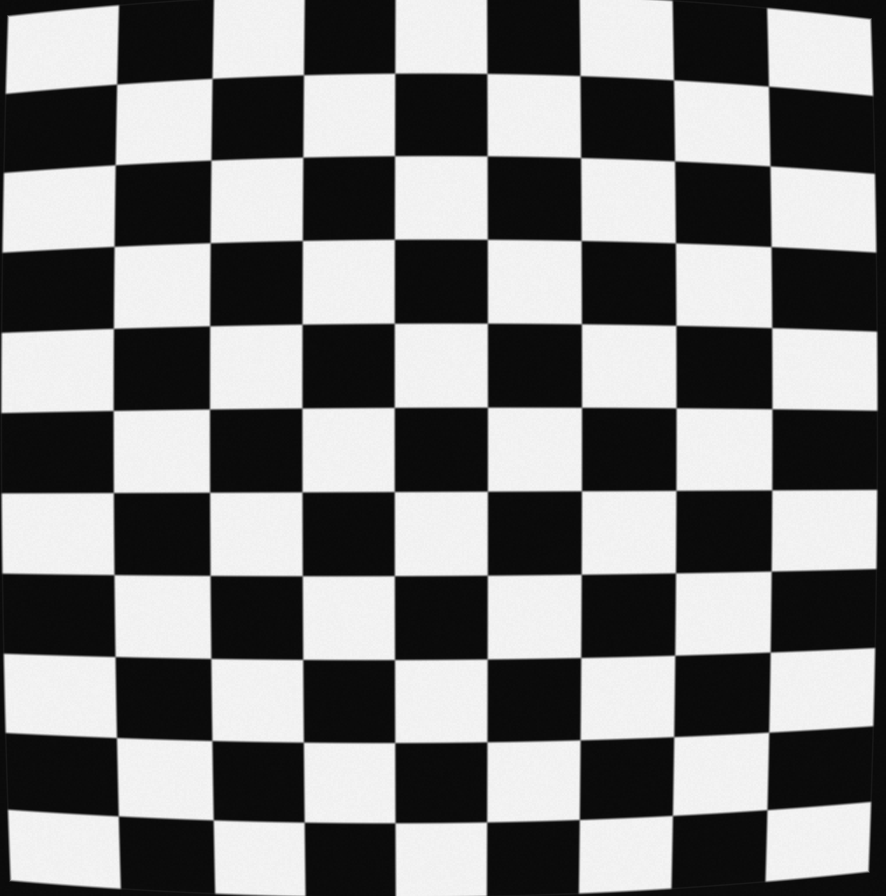
Reproduce this pattern procedurally as a Shadertoy shader.

```glsl
// A black and white checkerboard of 9 by 11 cells, bulging as if seen through a lens.
// Every grid line is a gently bent curve; multiplying the soft sides of all the
// inner lines gives the checker, and the four outer lines cut out the board.

const int COLUMNS = 9;
const int ROWS = 11;
const vec3 BLACK = vec3(0.043);
const vec3 WHITE = vec3(0.948);
const vec2 CENTER = vec2(-0.002, -0.002);  // board centre, in canvas heights
const vec2 PITCH = vec2(0.1040, 0.0939);   // cell size at the centre
const float COLUMN_FLARE = 0.0208;         // widening of the outermost columns
const float ROW_SQUEEZE = 0.0117;          // flattening of the outermost rows
const vec2 COLUMN_DRIFT = vec2(0.0117, 0.0137);
const float ROW_DRIFT = 0.0055;
const vec2 BOW = vec2(0.0195, 0.052);      // barrel curvature of columns, rows
const vec2 KEYSTONE = vec2(0.003, -0.007);
const vec2 ROW_TILT = vec2(0.0016, -0.0022);
const float SOFTNESS = 0.0021;             // half width of an edge
const float RIM_WIDTH = 0.0011;
const float RIM_GLOW = 0.05;
const float GRAIN_CELLS = 512.0;
const float GRAIN_AMOUNT = 0.016;

float hash(vec2 cell) {
    vec3 h = fract(vec3(cell.xyx) * 0.1031);
    h += dot(h, h.yzx + 33.33);
    return fract((h.x + h.y) * h.z);
}

// Horizontal position of column line i at height v in -1..1.
float columnLine(int i, float v) {
    float halfCount = 0.5 * float(COLUMNS);
    float t = float(i) - halfCount;
    float n = t / halfCount;
    float n2 = n * n;
    float x = PITCH.x * t + COLUMN_FLARE * n * n2 * n2 * n2;
    float drift = n2 * (COLUMN_DRIFT.x - COLUMN_DRIFT.y * n2);
    return x * (1.0 + v * (KEYSTONE.x - BOW.x * v)) + drift;
}

// Vertical position of row line j at the horizontal place u in -1..1.
float rowLine(int j, float u) {
    float halfCount = 0.5 * float(ROWS);
    float t = float(j) - halfCount;
    float n = t / halfCount;
    float n2 = n * n;
    float y = PITCH.y * t - ROW_SQUEEZE * n * n2 * n2;
    float drift = ROW_DRIFT * n2 * n2 * n2 + u * (ROW_TILT.x + ROW_TILT.y * u);
    return y * (1.0 + u * (KEYSTONE.y - BOW.y * u)) + drift;
}

// Side of a line, from -1 to 1 across its soft edge.
float side(float d, float width) {
    return 2.0 * smoothstep(-width, width, d) - 1.0;
}

void mainImage(out vec4 fragColor, in vec2 fragCoord) {
    vec2 canvas = (fragCoord - 0.5 * iResolution.xy) / iResolution.y;
    vec2 p = canvas - CENTER;
    float u = p.x / 0.485;
    float v = p.y / 0.5;
    float width = max(SOFTNESS, 0.75 / iResolution.y);

    // Each inner line flips the checker.
    float checker = 1.0;
    for (int i = 1; i < COLUMNS; i++) {
        checker *= side(p.x - columnLine(i, v), width);
    }
    for (int j = 1; j < ROWS; j++) {
        checker *= side(p.y - rowLine(j, u), width);
    }

    // Board outline, with a faint light rim.
    float insideX = min(p.x - columnLine(0, v), columnLine(COLUMNS, v) - p.x);
    float insideY = min(p.y - rowLine(0, u), rowLine(ROWS, u) - p.y);
    float inside = min(insideX, insideY);
    float board = smoothstep(-width, width, inside);
    float rim = 1.0 - smoothstep(0.0, RIM_WIDTH + 0.5 / iResolution.y, abs(inside));

    float light = board * (0.5 + 0.5 * checker);
    vec3 color = mix(BLACK, WHITE, light);
    color += RIM_GLOW * rim * (1.0 - light);

    // Fine grain, stronger on the light cells.
    float grain = hash(floor((canvas + 1.0) * GRAIN_CELLS)) - 0.5;
    color += GRAIN_AMOUNT * grain * mix(0.4, 1.0, light);

    fragColor = vec4(clamp(color, 0.0, 1.0), 1.0);
}
```
